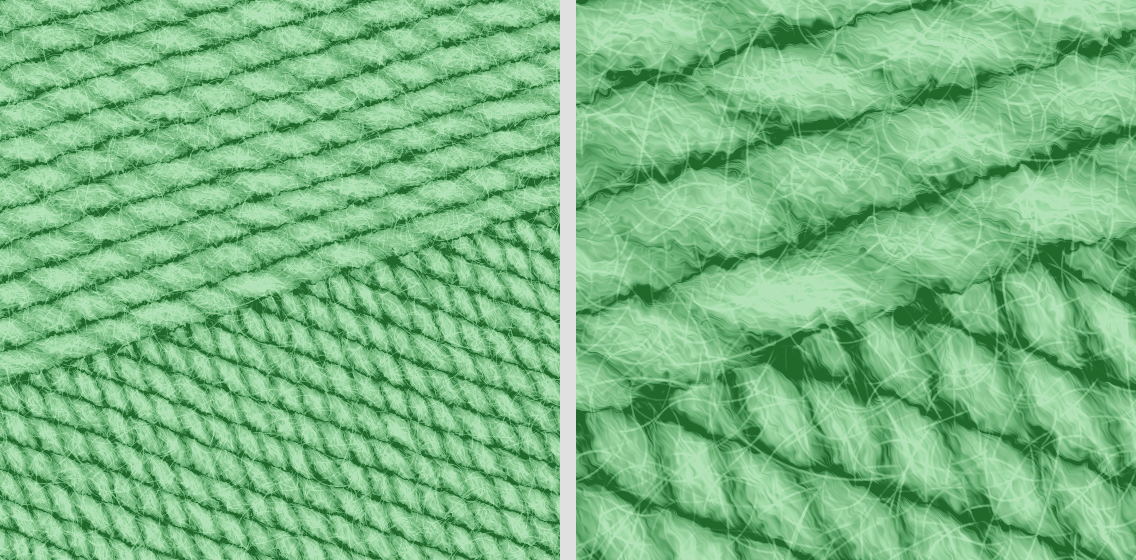
Left, the full canvas; right, a detail of the centre.
This texture is drawn by a WebGL 2 fragment shader. Its source:

```glsl
#version 300 es
precision highp float;
// Two layers of fuzzy twisted green yarn: rising strands lie over falling ones.
uniform vec2 u_resolution;
out vec4 outColor;

#define UPPER_PITCH 0.062
#define LOWER_PITCH 0.056
#define UPPER_PLY 0.088
#define LOWER_PLY 0.053
#define EDGE_HEIGHT 0.316
#define EDGE_SLOPE 0.32
#define LOWER_SLOPE 0.38
#define FIBRE_CONTRAST 0.85
#define HAIR_LAYERS 5
#define LONG_HAIR 0.34
#define SHORT_HAIR 0.34
#define EXPOSURE -0.10

const float PI = 3.14159;

float hash(vec2 p) {
    vec3 q = fract(vec3(p.xyx) * 0.1031);
    q += dot(q, q.yzx + 33.33);
    return fract((q.x + q.y) * q.z);
}

float noise(vec2 p) {
    vec2 i = floor(p), f = fract(p);
    f = f * f * (3.0 - 2.0 * f);
    return mix(mix(hash(i), hash(i + vec2(1, 0)), f.x),
               mix(hash(i + vec2(0, 1)), hash(i + vec2(1, 1)), f.x), f.y);
}

// Shade ramp from deep gaps to lit fibres
vec3 yarnColor(float shade) {
    float t = clamp(shade, 0.0, 1.0) * 5.0;
    vec3 c = mix(vec3(0.13, 0.41, 0.17), vec3(0.31, 0.60, 0.36), clamp(t, 0.0, 1.0));
    c = mix(c, vec3(0.44, 0.72, 0.48), clamp(t - 1.0, 0.0, 1.0));
    c = mix(c, vec3(0.53, 0.77, 0.56), clamp(t - 2.0, 0.0, 1.0));
    c = mix(c, vec3(0.61, 0.85, 0.64), clamp(t - 3.0, 0.0, 1.0));
    return mix(c, vec3(0.70, 0.89, 0.72), clamp(t - 4.0, 0.0, 1.0));
}

// Brightness of parallel strands; rows counts across them, along runs down them
float strands(float rows, float along, float plyLength, float twist, float crease) {
    float row = floor(rows);
    float across = 2.0 * fract(rows) - 1.0;
    float seed = hash(vec2(row + 40.0, twist * 10.0));

    // Helical plies wrapped round a cylinder
    float angle = asin(clamp(across, -0.98, 0.98));
    float turn = along / plyLength * (0.93 + 0.14 * seed) + seed * 7.0 + twist * angle / PI;
    turn += 0.5 * noise(vec2(along * 11.0, row * 3.7)) + 0.10 * noise(vec2(along * 60.0, rows * 5.0));
    float ply = fract(turn) - 0.5;
    float plyEdge = smoothstep(0.0, 0.34, 0.5 - abs(ply));

    // Scalloped outline, creases and light from above
    float rim = min(abs(across) * (1.0 + 0.12 * (1.0 - plyEdge)), 1.0);
    float body = sqrt(1.0 - rim * rim);
    float shade = body * (1.0 - crease * (1.0 - plyEdge));
    shade += 0.10 * across * body + 0.14 * ply * plyEdge;

    // Fine fibres following the twist, each broken along its length
    float lean = turn * plyLength + 0.004 * angle;
    float fibre = 0.30 * noise(vec2(lean * 150.0, angle * 1.8 + row * 9.0))
                + 0.35 * noise(vec2(lean * 340.0, angle * 3.5 + row * 5.0))
                + 0.35 * noise(vec2(lean * 620.0, angle * 5.0 + row * 13.0));
    shade += FIBRE_CONTRAST * (fibre - 0.5) * (0.45 + 0.55 * body);
    return shade + 0.12 * (hash(vec2(floor(turn), row)) - 0.5) * plyEdge;
}

// Coverage of loose curved hairs scattered over a jittered grid
float looseHairs(vec2 uv, float grid, float width, float pixel) {
    float cover = 0.0;
    for (int layer = 0; layer < HAIR_LAYERS; layer++) {
        vec2 g = uv * grid + float(layer) * vec2(17.3, 9.7);
        for (int k = 0; k < 9; k++) {
            vec2 cell = floor(g) + vec2(k % 3 - 1, k / 3 - 1);
            vec2 id = cell + float(layer) * 31.0 + 7.0;
            vec2 p = g - cell - vec2(hash(id), hash(id + 5.3));
            float a = PI * hash(id + 11.9);
            p = mat2(cos(a), -sin(a), sin(a), cos(a)) * p;
            float bend = 1.6 * (hash(id + 23.1) - 0.5);
            float span = 0.35 + 0.6 * hash(id + 37.7);
            float dist = abs(p.y - bend * (p.x * p.x - 0.1)) / sqrt(1.0 + 4.0 * bend * bend * p.x * p.x);
            float line = 1.0 - smoothstep(0.0, width + 0.6 * pixel, dist / grid);
            float fade = 1.0 - smoothstep(0.5 * span, span, abs(p.x));
            cover = max(cover, line * fade * (0.3 + 0.7 * hash(id + 51.0)));
        }
    }
    return cover;
}

void main() {
    vec2 uv = gl_FragCoord.xy / u_resolution.y;
    float pixel = 1.0 / u_resolution.y;
    float sway = noise(uv * 5.0) - 0.5;
    float fuzz = noise(uv * 75.0) - 0.5;
    float fray = noise(uv * mat2(190.0, 120.0, -120.0, 190.0)) - 0.5;

    // Upper layer fans out slightly from its lower edge
    float lift = uv.y - EDGE_HEIGHT - EDGE_SLOPE * uv.x + 0.014 * sway + 0.007 * fuzz + 0.006 * fray;
    float upperRows = lift * (1.0 + 0.1 * uv.x) / UPPER_PITCH;
    float upper = strands(upperRows, dot(uv, vec2(0.95, 0.30)), UPPER_PLY, 1.15, 0.42);

    // Lower layer falls to the right beneath it
    float fall = uv.y + LOWER_SLOPE * uv.x - 0.05 * uv.x * (1.0 - uv.y);
    float lowerRows = (fall + 0.014 * sway + 0.005 * fuzz + 0.004 * fray) / LOWER_PITCH;
    float lower = strands(lowerRows, dot(uv, vec2(0.93, -0.36)), LOWER_PLY, 1.35, 0.58);
    lower -= 0.22 * smoothstep(-0.035, 0.0, lift);

    // Layers, uneven wear and stray hairs crossing the gaps
    float shade = mix(lower, upper, smoothstep(-0.003, 0.003, lift));
    shade += EXPOSURE + 0.10 * (noise(uv * 14.0 + 3.0) - 0.5) + 0.10 * fuzz + 0.16 * fray;
    shade = max(shade, 0.0);
    shade += SHORT_HAIR * (looseHairs(uv, 34.0, 0.0009, pixel) - 0.25);
    shade += LONG_HAIR * looseHairs(uv + 0.37, 13.0, 0.0010, pixel);
    outColor = vec4(yarnColor(shade), 1.0);
}
```
